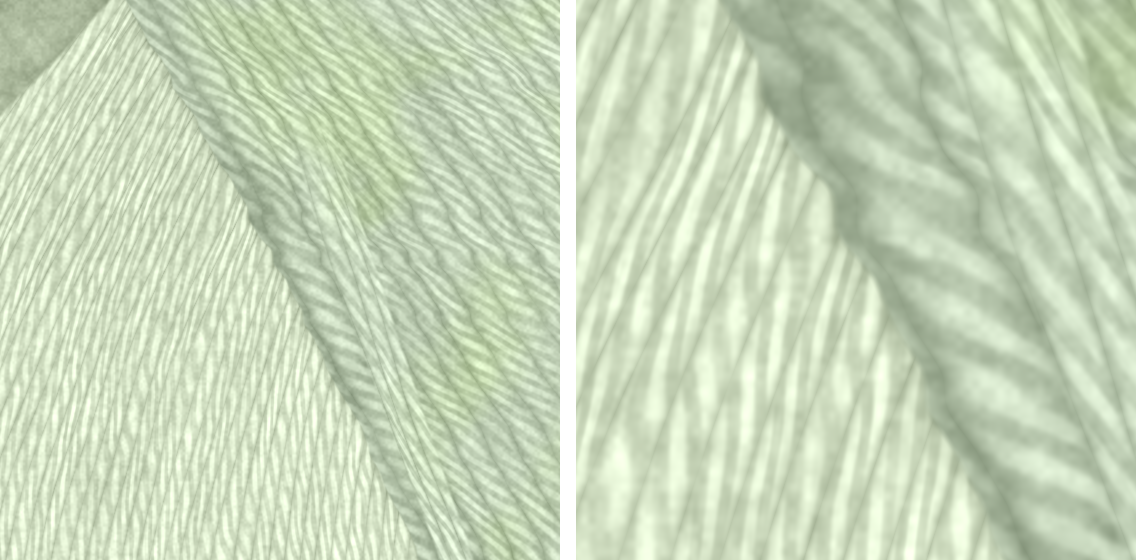
Left: the whole. Right: its middle third, enlarged.
A WebGL 2 fragment shader for this texture:

```glsl
#version 300 es
precision highp float;
// Two crossing layers of pale green plied yarn, wound into a ball.
// Each layer bends the plane into strand space, where a rounded profile and
// slanted ply ridges give the shading; value noise adds fibres and fuzz.

#define LEFT_WIDTH 0.029
#define RIGHT_WIDTH 0.049
#define BUNDLE_WIDTH 0.027
#define LEFT_BASE 0.785
#define RIGHT_BASE 0.715
#define PLY_LIGHT 0.135
#define BODY_LIGHT 0.06
#define GRAIN 0.075
#define SEAM_SHADOW 0.13
#define TINT vec3(-0.053, 0.0, -0.113)

uniform vec2 u_resolution;
out vec4 fragColor;

float hash(vec2 p) {
    vec3 q = fract(vec3(p.xyx) * 0.1031);
    q += dot(q, q.yzx + 33.33);
    return fract((q.x + q.y) * q.z);
}

float noise(vec2 p) {
    vec2 cell = floor(p), f = fract(p);
    f = f * f * (3.0 - 2.0 * f);
    float low = mix(hash(cell), hash(cell + vec2(1, 0)), f.x);
    float high = mix(hash(cell + vec2(0, 1)), hash(cell + vec2(1, 1)), f.x);
    return mix(low, high, f.y);
}

float fbm(vec2 p) {
    float sum = 0.0, weight = 0.5;
    for (int i = 0; i < 4; i++) {
        sum += weight * noise(p);
        p = mat2(1.6, 1.2, -1.2, 1.6) * p + 17.3;
        weight *= 0.5;
    }
    return sum / 0.9375;
}

// p.x counts strands, p.y runs along them in strand widths.
// Returns the light added on top of the gaps between strands.
float yarn(vec2 p, float plyRate, float skew, float seed) {
    p.x += 0.7 * noise(vec2(p.x * 0.6, p.y * 0.09) + seed);
    float id = floor(p.x), across = fract(p.x) - 0.5;
    float rnd = hash(vec2(id + 40.0, seed));
    float body = 1.0 - pow(abs(2.0 * across), 3.0);
    float wobble = 0.7 * noise(p * vec2(1.0, 0.5) + seed * 3.0);
    float phase = p.y * plyRate * (0.9 + 0.2 * rnd) + across * skew + rnd * 7.0 + wobble;
    float ridge = 0.5 - 0.5 * cos(6.2832 * phase);
    ridge = mix(ridge, smoothstep(0.1, 0.85, ridge), 0.6);
    float fibre = noise(vec2(p.x * 7.0 + p.y * 2.0, p.y * 1.6)) - 0.5;
    float sheen = 0.65 + 0.7 * noise(p * vec2(0.9, 0.35) + 9.0);
    return body * (BODY_LIGHT + PLY_LIGHT * ridge * sheen + 0.055 * fibre + 0.03 * (rnd - 0.5))
         - 0.035 * (1.0 - body) * smoothstep(0.45, 0.8, noise(p * vec2(0.8, 0.25) + 31.0));
}

// Horizontal position of the seam between the layers.
float seam(float y) {
    float t = 1.0 - y;
    return 0.22 + 0.62 * t - 0.09 * t * t;
}

// Steep fine strands, leaning further over towards the top.
float leftLayer(vec2 p) {
    float u = (p.x - 0.23 * p.y - 0.24 * p.y * p.y) / (1.0 - 0.18 * p.y);
    u += 0.012 * noise(p * 5.0);
    float tone = LEFT_BASE + yarn(vec2(u, p.y) / LEFT_WIDTH, 0.5, 1.6, 2.0);
    return tone + 0.03 * (0.5 - p.y) + 0.045 * (fbm(p * 6.0) - 0.5);
}

// Thick strands following the seam, with a loose bundle laid over them.
float rightLayer(vec2 p, float e) {
    vec2 warp = vec2(noise(p * 4.0), noise(p * 4.0 + 8.0)) - 0.5;
    float u = 0.87 * e * (1.0 + 0.25 * (p.y - 0.5)) + 0.035 * warp.x;
    float v = 0.87 * p.y - 0.5 * p.x + 0.03 * warp.y;
    float tone = RIGHT_BASE + yarn(vec2(u, v) / RIGHT_WIDTH, 1.05, 2.1, 5.0);
    tone -= 0.05 * smoothstep(0.55, 0.8, fbm(p * vec2(9.0, 6.0) + 4.0));
    tone += 0.05 * (fbm(p * 5.0 + 2.0) - 0.5) + 0.025 * smoothstep(0.1, 0.5, e);

    float offset = p.x - 0.815 + 0.344 * p.y + 0.012 * warp.x;
    float halfWidth = 0.03 + 0.015 * p.y;
    float fade = 1.0 - smoothstep(0.62, 0.85, p.y);
    float bundle = RIGHT_BASE + 0.035
        + yarn(vec2(offset, p.y * 0.95 - p.x * 0.33) / BUNDLE_WIDTH, 0.45, 1.3, 8.0);
    float cover = fade * (1.0 - smoothstep(halfWidth - 0.004, halfWidth + 0.004, abs(offset)));
    tone -= 0.05 * fade * exp(-abs(abs(offset) - halfWidth) / 0.012);
    return mix(tone, bundle, cover);
}

void main() {
    vec2 p = gl_FragCoord.xy / u_resolution;
    float ragged = 0.012 * (noise(vec2(p.y * 38.0, 3.0)) - 0.5);
    float e = p.x - seam(p.y) + ragged;
    float onRight = smoothstep(-0.003, 0.003, e);
    float tone = mix(leftLayer(p), rightLayer(p, e), onRight);

    // Shadow along the seam, wider where the upper layer lifts.
    float reach = mix(0.007, 0.014 + 0.05 * p.y * p.y, onRight);
    tone -= SEAM_SHADOW * mix(0.8, 0.6, onRight) * exp(-abs(e) / reach);

    // Out of focus ground past the rim of the ball, and the rim strand.
    float rim = (p.y - 0.79 - 1.06 * p.x) * 0.69 + 0.012 * (noise(p * 9.0) - 0.5);
    float outside = smoothstep(-0.004, 0.006, rim) * (1.0 - onRight);
    float ground = 0.63 + 0.2 * fbm(p * vec2(16.0, 22.0)) - 0.05 * exp(-rim / 0.015);
    tone = mix(tone, ground, outside);
    tone += 0.03 * (1.0 - onRight) * exp(-pow((rim + 0.018) / 0.012, 2.0));

    // Fuzz and fine grain.
    tone += GRAIN * (noise(p * 95.0) - 0.5) + 0.7 * GRAIN * (noise(p * 210.0 + 5.0) - 0.5);

    // Greener light deep in the right layer.
    float green = onRight * smoothstep(0.42, 0.7, fbm(p * 4.5 + 11.0)) * smoothstep(0.0, 0.2, e);
    vec3 colour = tone + TINT + green * vec3(-0.02, 0.005, -0.045);
    colour += (1.0 - green) * onRight * vec3(-0.008, 0.0, 0.012);
    fragColor = vec4(clamp(colour, 0.0, 1.0), 1.0);
}
```
